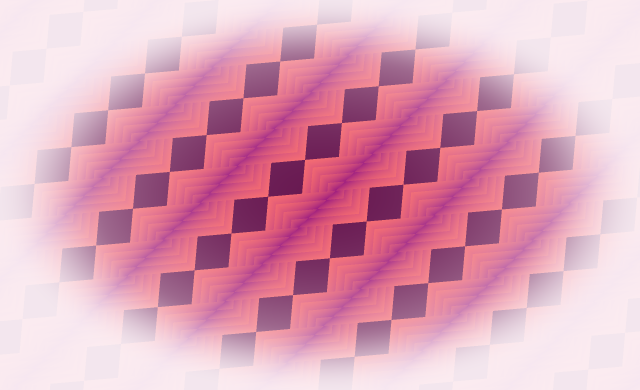
Reproduce this pattern procedurally as a Shadertoy shader.

```glsl
// Skewed checker of plum diamonds with stepped, interlocking strips between.
// A slanted lattice is folded into four diagonal classes of cell; soft violet
// seams cut the strips diagonally and an oval haze fades the borders.

#define CELL_LONG 0.0867    // main component of a cell edge, in canvas heights
#define CELL_SKEW 0.0077    // slant of a cell edge, in canvas heights
#define ORIGIN vec2(-0.125, -0.0823)
#define STEPS 4.0           // nested bands per cell
#define BAND_CONTRAST 0.45
#define BAND_GLOW 0.28      // how far bright band edges cut into the seam
#define SEAM_FALLOFF 1.4
#define HAZE_START 0.68
#define HAZE_END 1.04
#define VEIL 0.75           // strength of the light haze inside the oval
#define SAMPLES 3           // antialiasing samples per axis

const vec3 PLUM   = vec3(0.41, 0.10, 0.32);
const vec3 VIOLET = vec3(0.61, 0.11, 0.50);
const vec3 ROSE   = vec3(0.88, 0.34, 0.48);
const vec3 CORAL  = vec3(1.00, 0.45, 0.42);
const vec3 MIST   = vec3(0.988, 0.955, 0.972);

// Canvas position (y down, centred) to lattice coordinates.
vec2 toLattice(vec2 p) {
    p -= ORIGIN;
    float area = CELL_LONG * CELL_LONG - CELL_SKEW * CELL_SKEW;
    return vec2(CELL_LONG * p.x + CELL_SKEW * p.y,
                CELL_SKEW * p.x + CELL_LONG * p.y) / area;
}

// Square distance from a tile centre; the end cells turn a corner,
// the middle cell has level bands that swap sides at its diagonal.
float tileDistance(vec2 local, float kind) {
    if (kind < 1.5) return max(1.0 - local.x, 1.0 - local.y);
    if (kind > 2.5) return max(local.x, local.y);
    return local.x + local.y < 1.0 ? 1.0 - local.y : local.y;
}

vec3 pattern(vec2 p) {
    vec2 lattice = toLattice(p);
    vec2 cell = floor(lattice);
    float kind = mod(cell.x + cell.y, 4.0);
    if (kind < 0.5) return PLUM;

    // Each band is brightest at its outer edge.
    float band = fract(tileDistance(lattice - cell, kind) * STEPS);
    vec3 warm = mix(ROSE, CORAL, 0.4 + BAND_CONTRAST * band);

    // Violet glow around the diagonal through the tile centres.
    float seam = abs(mod(lattice.x + lattice.y - 1.0, 4.0) - 2.0);
    float glow = exp(-SEAM_FALLOFF * seam) * (1.0 - BAND_GLOW * band);
    return mix(warm, VIOLET, glow);
}

// Oval mist: a light veil inside, nearly opaque outside.
vec3 addHaze(vec3 color, vec2 uv) {
    float radius = length(uv * 2.0 - 1.0);
    float veil = VEIL * min(radius * radius, 1.0);
    float haze = mix(veil, 0.94, smoothstep(HAZE_START, HAZE_END, radius));
    return mix(color, MIST, haze);
}

void mainImage(out vec4 fragColor, in vec2 fragCoord) {
    vec3 color = vec3(0.0);
    for (int j = 0; j < SAMPLES; j++) {
        for (int i = 0; i < SAMPLES; i++) {
            vec2 jitter = (vec2(i, j) + 0.5) / float(SAMPLES) - 0.5;
            vec2 p = (fragCoord + jitter - 0.5 * iResolution.xy) / iResolution.y;
            color += pattern(vec2(p.x, -p.y));
        }
    }
    color /= float(SAMPLES * SAMPLES);
    fragColor = vec4(addHaze(color, fragCoord / iResolution.xy), 1.0);
}
```
